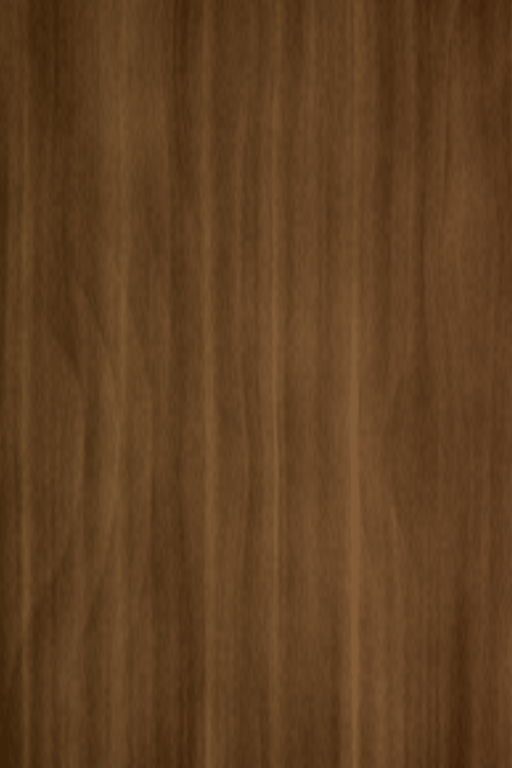
Give the GLSL for this texture, as a Shadertoy shader.

```glsl
// Walnut-like wood panel with straight upright grain, lit softly from the middle.
// Layered sines and scattered cellular eyes bend the grain; stretched noise,
// patches of contour rings and pale sapwood stripes add up to one coloured tone.

const vec3 WOOD_MID = vec3(0.384, 0.255, 0.135);
const vec3 TONE_STEP = vec3(0.051, 0.043, 0.036);   // colour change per unit tone
const vec3 WARM_SHIFT = vec3(0.014, -0.004, 0.004); // olive left, reddish right
const vec2 EYE_GRID = vec2(9.0, 4.5);               // eyes per canvas height
const float EYE_BEND = 0.06;
const float WANDER = 0.0012;
const float RING_DENSITY = 20.0;
const float RING_WANDER = 3.0;
const float RING_DEPTH = 1.1;
const float STRIPE_SPACING = 0.104;
const float STRIPE_GAIN = 1.35;
const float VIGNETTE = 4.2;

float hash(vec2 p) {
    vec3 q = fract(p.xyx * 0.1031);
    q += dot(q, q.yzx + 33.33);
    return fract((q.x + q.y) * q.z);
}

float noise(vec2 p) {
    vec2 cell = floor(p), f = fract(p);
    f = f * f * (3.0 - 2.0 * f);
    float low = mix(hash(cell), hash(cell + vec2(1, 0)), f.x);
    float high = mix(hash(cell + vec2(0, 1)), hash(cell + vec2(1, 1)), f.x);
    return mix(low, high, f.y);
}

// Noise centred on zero with a spread of about one
float streaks(vec2 p, vec2 scale) {
    return (noise(p * scale + scale.yx + 20.0) - 0.5) * 5.0;
}

// Slow sideways wander of the grain along the height
float sineWander(vec2 p) {
    float sum = 0.0, amplitude = WANDER, frequency = 5.0;
    for (int i = 0; i < 4; i++) {
        sum += amplitude * sin(p.y * frequency + p.x * 13.0 + float(i) * 2.1);
        amplitude *= 0.6;
        frequency *= 2.1;
    }
    return sum;
}

// Cellular field of a few eyes that squeeze the grain around them
float eyeBend(vec2 p) {
    vec2 q = p * EYE_GRID + 5.0;
    vec2 home = floor(q);
    float bend = 0.0;
    for (int j = -1; j <= 1; j++)
    for (int i = -1; i <= 1; i++) {
        vec2 cell = home + vec2(i, j);
        vec2 centre = cell + vec2(hash(cell), hash(cell + 57.0));
        vec2 d = q - centre;
        float strength = smoothstep(0.5, 1.0, hash(cell + 113.0));
        bend -= strength * d.x * exp(-5.0 * dot(d, d));
    }
    return bend * EYE_BEND;
}

// Contour rings in scattered patches: slow rise, then a crisp dark edge
float growthRings(vec2 p) {
    float phase = fract(p.x * RING_DENSITY
                + RING_WANDER * noise(p * vec2(10.0, 2.4) + 40.0));
    float ring = phase * smoothstep(1.0, 0.85, phase) - 0.43;
    return ring * smoothstep(0.4, 0.8, noise(p * vec2(8.0, 2.6) + 70.0));
}

// Narrow pale stripes, one per jittered column, crisper on one side
float sapStripes(vec2 p) {
    float column = floor(p.x / STRIPE_SPACING);
    float sum = 0.0;
    for (int i = -1; i <= 1; i++) {
        vec2 id = vec2(column + float(i) + 33.0, 9.0);
        float centre = (column + float(i) + 0.3 + 0.4 * hash(id)) * STRIPE_SPACING;
        float width = mix(0.005, 0.009, hash(id + 3.0));
        float d = (p.x - centre) / width;
        float profile = exp(-d * d * (d < 0.0 ? 5.0 : 0.6));
        float fade = 0.3 + 0.9 * noise(vec2(id.x * 7.3, p.y * 4.0));
        sum += profile * fade * (0.5 + 0.8 * hash(id + 8.0));
    }
    return sum;
}

void mainImage(out vec4 fragColor, in vec2 fragCoord) {
    vec2 p = fragCoord / iResolution.y;
    vec2 centred = fragCoord / iResolution.xy - 0.5;
    float wander = sineWander(p);
    vec2 grain = p + vec2(wander + eyeBend(p), 0.0);
    vec2 straight = p + vec2(wander, 0.0);

    // Grain from broad bands down to short pores
    float tone = 0.34 * streaks(straight, vec2(14.0, 0.6));
    tone += 0.26 * streaks(straight, vec2(42.0, 0.9));
    tone += 0.24 * streaks(grain, vec2(85.0, 1.8));
    tone += 0.20 * streaks(grain, vec2(170.0, 3.0));
    tone += 0.16 * streaks(p, vec2(290.0, 110.0));
    tone += 0.17 * streaks(grain, vec2(15.0, 7.0));
    tone += 0.10 * streaks(grain, vec2(34.0, 20.0));
    tone += RING_DEPTH * growthRings(grain);

    float sap = sapStripes(straight);
    tone += STRIPE_GAIN * sap - 0.16;

    // Light falls off to the corners, a little more at the top
    tone += 0.7 - VIGNETTE * dot(centred, centred) - 0.3 * centred.y;

    tone = clamp(tone, -2.6, 2.4);
    vec3 color = WOOD_MID + TONE_STEP * tone + WARM_SHIFT * centred.x;
    color.b -= 0.008 * sap;
    fragColor = vec4(color, 1.0);
}
```
